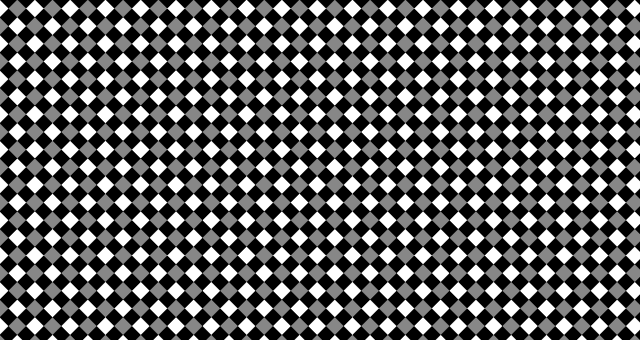
Reproduce this pattern procedurally as a Shadertoy shader.

```glsl
#define PITCH 0.05189              // diamond spacing, in canvas heights
#define FIRST vec2(0.978, 0.482)   // first diamond centre from top left, in cells
#define GROUND vec3(0.0)
#define GREY vec3(0.53)
#define WHITE vec3(1.0)

// Signed distance to a diamond whose corners touch the cell sides
float diamond(vec2 p) {
    return (abs(p.x) + abs(p.y) - 0.5) * inversesqrt(2.0);
}

void mainImage(out vec4 fragColor, in vec2 fragCoord) {
    // Square lattice measured from the top left corner
    vec2 fromTop = vec2(fragCoord.x, iResolution.y - fragCoord.y);
    float cellSize = PITCH * iResolution.y;
    vec2 lattice = fromTop / cellSize - FIRST;
    vec2 cell = floor(lattice + 0.5);

    // Neighbouring diamonds alternate between grey and white
    float parity = mod(cell.x + cell.y, 2.0);
    vec3 tint = mix(GREY, WHITE, parity);

    // One-pixel soft edge
    float coverage = clamp(0.5 - diamond(lattice - cell) * cellSize, 0.0, 1.0);
    fragColor = vec4(mix(GROUND, tint, coverage), 1.0);
}
```
